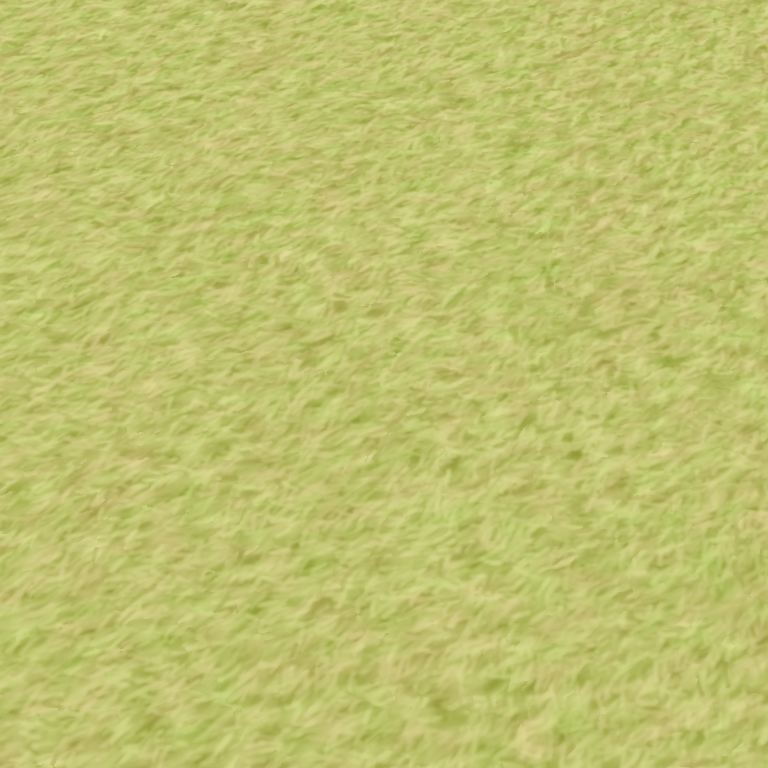
Write a Shadertoy shader that draws this texture.

```glsl
vec2 hash2(vec2 p) {
    vec3 q = fract(p.xyx * vec3(0.1031, 0.1030, 0.0973));
    q += dot(q, q.yzx + 33.33);
    return fract((q.xx + q.yz) * q.zy);
}

float gradientDot(vec2 cell, vec2 offset) {
    float a = 6.2832 * hash2(cell).x;
    return dot(vec2(cos(a), sin(a)), offset);
}

float gradientNoise(vec2 p) {
    vec2 i = floor(p), f = fract(p);
    vec2 u = f * f * f * (f * (f * 6.0 - 15.0) + 10.0);
    float low = mix(gradientDot(i, f), gradientDot(i + vec2(1, 0), f - vec2(1, 0)), u.x);
    float high = mix(gradientDot(i + vec2(0, 1), f - vec2(0, 1)), gradientDot(i + 1.0, f - 1.0), u.x);
    return mix(low, high, u.y);
}

mat2 rotation(float a) {
    return mat2(cos(a), -sin(a), sin(a), cos(a));
}

// One layer of curved blades: x = coverage, y = lightness, z = hue shift
vec3 bladeLayer(vec2 ground, float layer, float width, float lean) {
    vec2 p = rotation(layer * 0.7) * ground / 0.03 + layer * 17.3;
    vec2 home = floor(p);
    vec3 best = vec3(0.0);
    for (int y = -1; y <= 1; y++)
    for (int x = -1; x <= 1; x++) {
        vec2 cell = home + vec2(x, y);
        vec2 seed = hash2(cell + layer * 31.0 + 200.0);
        vec2 shape = hash2(cell + layer * 53.0 + 470.0);
        vec2 look = hash2(cell + layer * 71.0 + 830.0);

        // Turn into the frame of the blade, then bend it
        float angle = lean + (seed.x + shape.y - 1.0) * 1.1;
        vec2 q = rotation(angle - layer * 0.7) * (rotation(-layer * 0.7) * (p - cell - seed) * 1.0);
        q = rotation(angle) * (rotation(-layer * 0.7) * (p - cell - seed));
        float halfLength = mix(0.5, 0.95, shape.x);
        q.y += (shape.y - 0.5) * 0.5 * (q.x * q.x - 0.2);

        float taper = 1.0 - smoothstep(halfLength * 0.5, halfLength, abs(q.x));
        float cover = taper * (1.0 - smoothstep(0.0, width / 0.03, abs(q.y)));
        if (cover > best.x) best = vec3(cover, sqrt(look.x), look.y - 0.5);
    }
    return best;
}

void mainImage(out vec4 fragColor, in vec2 fragCoord) {
    vec2 uv = fragCoord / iResolution.y;

    // Lawn plane receding toward the top
    float depth = 2.6 / (2.6 - uv.y);
    vec2 ground = vec2((uv.x - 0.5) * depth, 2.6 * depth);

    // Soft clumps drawn out along the lean of the grass
    vec2 along = rotation(0.4) * ground;
    float clump = gradientNoise(along * vec2(22.0, 42.0) + 60.0);
    float patchHue = gradientNoise(along * vec2(17.0, 32.0) + 140.0)
                   + 0.5 * gradientNoise(ground * 6.0 + 90.0);
    float lean = 0.5 + 0.5 * gradientNoise(ground * 5.0 + 30.0) + 0.15 * uv.x;

    // Shaded gaps, covered by successive layers of blades
    float light = 0.3 + 0.6 * clump;
    float hue = 0.0;
    float width = 0.0045 + 0.0025 * depth;
    for (int i = 0; i < 8; i++) {
        vec3 blade = bladeLayer(ground, float(i), width, lean);
        float cover = 0.58 * blade.x;
        light = mix(light, blade.y, cover);
        hue = mix(hue, blade.z, cover);
    }
    light += 0.22 * clump + 0.05 * gradientNoise(ground * 4.0);
    hue += 1.5 * patchHue;

    vec3 color = mix(vec3(0.62, 0.64, 0.27), vec3(0.85, 0.85, 0.56), light);
    color += hue * vec3(0.025, -0.015, 0.02);
    fragColor = vec4(clamp(color, 0.0, 1.0), 1.0);
}
```
